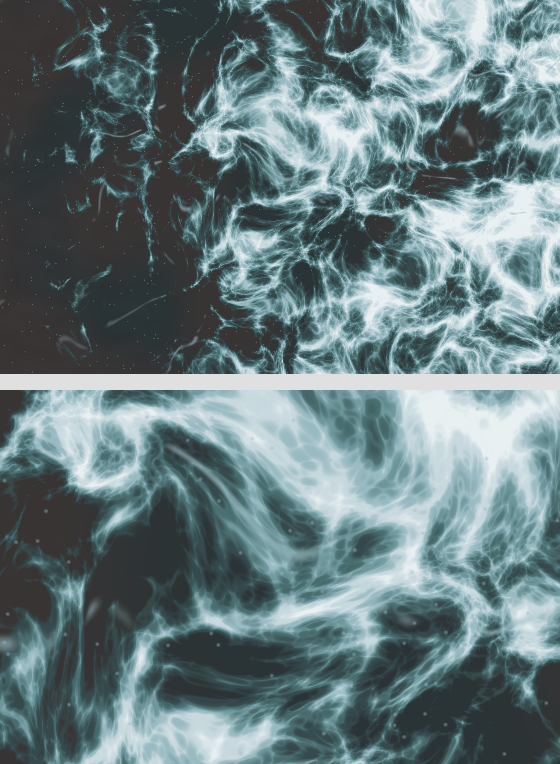
Top, the full canvas; bottom, a detail of the centre.
A Shadertoy shader for this texture:

```glsl
// Aerial view of churning sea foam over dark water, thinning out to the left.

// Palette from open water to thick foam
const vec3 BROWN_WATER = vec3(0.22, 0.205, 0.205);
const vec3 DARK_WATER  = vec3(0.165, 0.20, 0.21);
const vec3 DEEP_TEAL   = vec3(0.21, 0.29, 0.30);
const vec3 MID_TEAL    = vec3(0.29, 0.43, 0.44);
const vec3 SOFT_TEAL   = vec3(0.43, 0.59, 0.61);
const vec3 PALE_FOAM   = vec3(0.60, 0.73, 0.76);
const vec3 WHITE_FOAM  = vec3(0.78, 0.85, 0.87);
const vec3 BRIGHT_FOAM = vec3(0.91, 0.94, 0.95);

// Sizes are in canvas heights, scales in features per height
const float PATCH_SCALE   = 3.4;
const float PATCH_AMOUNT  = 0.85;
const float LACE_SCALE    = 8.0;
const float LACE_AMOUNT   = 1.65;
const float LACE_MEAN     = 0.38;
const float FOAM_SLOPE    = 0.75;  // growth of foam from left to right
const float OPEN_EDGE     = 0.19;  // where the open water ends
const float OPEN_DEPTH    = 0.75;
const float THREAD_SCALE  = 4.5;
const float SPECK_SCALE   = 110.0;
const float SPECK_DENSITY = 0.05;

const mat2 TURN = mat2(0.8, 0.6, -0.6, 0.8);

float hash(vec2 p) {
    vec3 h = fract(vec3(p.xyx) * 0.1031);
    h += dot(h, h.yzx + 33.33);
    return fract((h.x + h.y) * h.z);
}

float cornerSlope(vec2 cell, vec2 offset) {
    float angle = 6.2832 * hash(cell);
    return dot(vec2(cos(angle), sin(angle)), offset);
}

// Gradient noise, roughly -0.8 to 0.8
float noise(vec2 p) {
    p += 57.0;
    vec2 i = floor(p), f = fract(p);
    vec2 u = f * f * f * (f * (f * 6.0 - 15.0) + 10.0);
    vec2 e = vec2(1.0, 0.0);
    float low  = mix(cornerSlope(i, f), cornerSlope(i + e, f - e), u.x);
    float high = mix(cornerSlope(i + e.yx, f - e.yx), cornerSlope(i + 1.0, f - 1.0), u.x);
    return 1.2 * mix(low, high, u.y);
}

vec2 noise2(vec2 p) {
    return vec2(noise(p), noise(p + vec2(31.7, 12.3)));
}

float fbm(vec2 p) {
    float sum = 0.0, amp = 1.0;
    for (int i = 0; i < 3; i++) {
        sum += amp * noise(p);
        p = TURN * p * 2.03 + 5.1;
        amp *= 0.5;
    }
    return sum;
}

// Ridged noise: bright strands around soft rounded holes
float lace(vec2 p) {
    float sum = 0.0, total = 0.0, amp = 0.5;
    for (int i = 0; i < 5; i++) {
        float ridge = 1.0 - min(1.0, 2.5 * abs(noise(p)));
        sum += amp * ridge * ridge;
        total += amp;
        p = TURN * p * 1.9 + 7.3;
        amp *= 0.62;
    }
    return sum / total;
}

// Sparse thin foam lines drifting on the open water
float threads(vec2 p) {
    float line = 1.0 - smoothstep(0.0, 0.035, abs(noise(p * THREAD_SCALE + 3.0)));
    float broken = smoothstep(0.0, 0.35, noise(p * 9.0 + 14.0) + 0.5 * noise(p * 40.0));
    return line * broken;
}

float specks(vec2 p) {
    vec2 cell = floor(p * SPECK_SCALE);
    vec2 centre = 0.3 + 0.4 * vec2(hash(cell + 3.7), hash(cell + 9.1));
    float dotShape = 1.0 - smoothstep(0.05, 0.28, length(fract(p * SPECK_SCALE) - centre));
    return dotShape * step(1.0 - SPECK_DENSITY, hash(cell + 21.0));
}

vec3 foamColor(float t, vec3 water) {
    vec3 c = mix(water, DEEP_TEAL, smoothstep(-0.52, -0.33, t));
    c = mix(c, MID_TEAL, smoothstep(-0.33, -0.16, t));
    c = mix(c, SOFT_TEAL, smoothstep(-0.16, -0.02, t));
    c = mix(c, PALE_FOAM, smoothstep(-0.02, 0.14, t));
    c = mix(c, WHITE_FOAM, smoothstep(0.14, 0.36, t));
    return mix(c, BRIGHT_FOAM, smoothstep(0.36, 0.75, t));
}

void mainImage(out vec4 fragColor, in vec2 fragCoord) {
    vec2 uv = fragCoord / iResolution.xy;
    vec2 p = fragCoord / iResolution.y;

    // Swirl the surface at two sizes
    vec2 q = p + 0.08 * noise2(p * 4.0);
    q += 0.025 * noise2(q * 13.0 + 8.0);

    // Broad foam patches, fading into open water on the left
    float shore = uv.x - OPEN_EDGE + 0.16 * (uv.y - 0.5) + 0.12 * noise(p * 2.5 + 40.0);
    float openWater = 1.0 - smoothstep(-0.12, 0.14, shore);
    float cover = FOAM_SLOPE * (uv.x - 0.625) - OPEN_DEPTH * openWater;
    cover += PATCH_AMOUNT * fbm(q * PATCH_SCALE * vec2(0.88, 1.12) + 2.0);

    // Strands brighten more than the holes between them darken
    float detail = LACE_AMOUNT * (lace(q * LACE_SCALE) - LACE_MEAN);
    float tone = cover - 0.02 + (detail < 0.0 ? 0.85 : 1.0) * detail;

    float tint = smoothstep(-0.3, 0.4, noise(p * 3.0 + 70.0) + 0.3 * openWater);
    vec3 color = foamColor(tone, mix(DARK_WATER, BROWN_WATER, tint));
    color += 0.012 * noise(p * vec2(12.0, 25.0)) * openWater;

    // Loose threads and spray
    color = mix(color, PALE_FOAM, 0.6 * threads(q) * (1.0 - 0.5 * openWater));
    color = mix(color, PALE_FOAM, 0.45 * specks(p));
    fragColor = vec4(color, 1.0);
}
```
